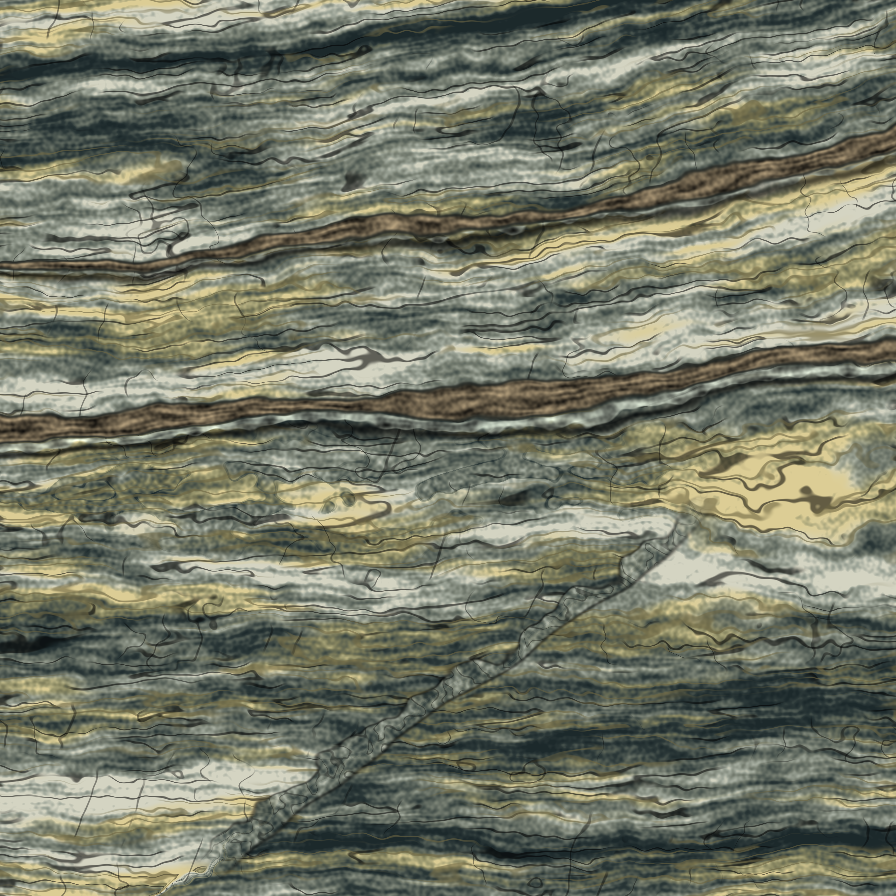
This texture is drawn by a WebGL 1 fragment shader. Its source:

```glsl
precision highp float;
// Layered green-grey marble: wavy strata are bent, then offset along a diagonal fault.
// Stretched gradient noise gives the beds, its zero contours give the dark seams,
// and two brown veins, grey fragments and a crushed fault band lie on top.
uniform vec2 u_resolution;

vec2 gradientAt(vec2 cell) {
  vec3 h = fract(cell.xyx * vec3(0.1031, 0.1030, 0.0973));
  h += dot(h, h.yzx + 33.33);
  float angle = 6.2832 * fract((h.x + h.y) * h.z);
  return vec2(cos(angle), sin(angle));
}

float noise(vec2 p) {
  vec2 i = floor(p), f = p - i, e = vec2(1.0, 0.0);
  vec2 w = f * f * f * (f * (f * 6.0 - 15.0) + 10.0);
  float low = mix(dot(gradientAt(i), f), dot(gradientAt(i + e), f - e), w.x);
  float high = mix(dot(gradientAt(i + e.yx), f - e.yx), dot(gradientAt(i + 1.0), f - 1.0), w.x);
  return 1.5 * mix(low, high, w.y);
}

// Soft bed around a height, and thin line on a zero contour
float bed(float s, float center, float width) {
  float d = (s - center) / width;
  return exp(-d * d);
}
float seam(float n, float width) {
  return 1.0 - smoothstep(width * 0.3, width, abs(n));
}

vec3 stone(float tone) {
  vec3 c = mix(vec3(0.11, 0.16, 0.17), vec3(0.17, 0.22, 0.22), clamp(tone / 0.18, 0.0, 1.0));
  c = mix(c, vec3(0.33, 0.37, 0.34), clamp((tone - 0.18) / 0.18, 0.0, 1.0));
  c = mix(c, vec3(0.47, 0.50, 0.45), clamp((tone - 0.36) / 0.16, 0.0, 1.0));
  c = mix(c, vec3(0.62, 0.65, 0.60), clamp((tone - 0.52) / 0.15, 0.0, 1.0));
  return mix(c, vec3(0.83, 0.83, 0.76), clamp((tone - 0.67) / 0.15, 0.0, 1.0));
}

// Brown streaked vein with dark edges and a ragged pale rim below
vec3 addVein(vec3 c, float d, float halfWidth, float rimWidth, float streak, float rough) {
  float edge = abs(d) - halfWidth;
  float rim = -d - halfWidth;
  c *= 1.0 - 0.65 * bed(rim, rimWidth + 0.005, 0.005);
  float pale = smoothstep(0.001, 0.003, rim) * (1.0 - smoothstep(-0.001, 0.002, rim - rimWidth + 0.008 * rough));
  c = mix(c, vec3(0.60, 0.63, 0.58) * (1.0 + 0.7 * rough + 0.4 * streak), 0.85 * pale);
  vec3 brown = vec3(0.39, 0.345, 0.27) * (1.0 + 0.8 * streak);
  c = mix(c, brown, 1.0 - smoothstep(-0.001, 0.0015, edge));
  return mix(c, vec3(0.13, 0.15, 0.14), 0.75 * bed(edge, 0.0, 0.0018));
}

void main() {
  vec2 p = gl_FragCoord.xy / u_resolution;
  float broad = noise(p * vec2(4.0, 7.0));
  float ripple = noise(p * vec2(15.0, 26.0) + 7.0);
  float rough = noise(p * vec2(48.0, 60.0) + 3.0);
  float grain = noise(vec2(p.x + p.y, p.y - p.x) * 125.0);

  // Fault frame: across is positive on the lower right
  vec2 q = p - vec2(0.505, 0.23);
  float along = dot(q, vec2(0.809, 0.588));
  float across = dot(q, vec2(0.588, -0.809)) + 0.018 * broad + 0.010 * ripple + 0.003 * rough;
  float blur = 0.004 + 0.10 * smoothstep(0.22, 0.5, along);
  float side = smoothstep(-blur, blur, across);

  // Strata height: upper beds rise to the right, the faulted block drops
  float lift = (0.05 * p.x + 0.10 * p.x * p.x) * smoothstep(0.2, 0.95, p.y);
  float s = p.y - lift + 0.015 * broad + 0.006 * ripple + 0.0018 * rough;
  s += 0.07 * side * (1.0 - smoothstep(0.25, 0.58, p.y));

  // Light and dark beds
  float tone = 0.51 + 0.25 * bed(s, 0.965, 0.03) - 0.52 * bed(s, 0.918, 0.013)
    - 0.10 * bed(s, 0.86, 0.04) + 0.14 * bed(s, 0.785, 0.035) + 0.24 * bed(s, 0.655, 0.03)
    + 0.12 * bed(s, 0.565, 0.02) + 0.22 * bed(s, 0.41, 0.07) - 0.18 * bed(s, 0.27, 0.055)
    + mix(0.24, -0.08, side) * bed(s, 0.11, 0.06) - 0.40 * side * bed(s, 0.13, 0.014);
  float thick = noise(vec2(p.x * 1.6, s * 15.0));
  float middle = noise(vec2(p.x * 4.0, s * 42.0) + 11.0);
  float thin = noise(vec2(p.x * 9.0, s * 95.0) + 23.0);
  float streak = noise(vec2(p.x * 24.0, s * 190.0) + 31.0);
  tone += 0.23 * thick + 0.25 * middle + 0.24 * thin + 0.20 * streak + 0.10 * rough + 0.13 * grain;

  // Dark cloudy patches inside the pale beds
  float cloud = noise(vec2(p.x * 6.0, s * 19.0) + 41.0) + 0.25 * rough;
  float cloudy = bed(s, 0.79, 0.04) + bed(s, 0.61, 0.025) + 0.8 * bed(s, 0.40, 0.06);
  tone -= 0.30 * cloudy * smoothstep(0.05, 0.40, cloud);

  // Angular grey fragments in the cream bed
  float lump = noise(vec2(p.x * 11.0, s * 34.0) + 53.0) + 0.25 * rough - 0.13;
  float broken = bed(s, 0.44, 0.05) * (1.0 - smoothstep(0.65, 0.85, p.x));
  tone = mix(tone, 0.40 + 0.16 * rough + 0.24 * grain, 0.85 * broken * smoothstep(0.0, 0.05, lump));
  tone -= 0.20 * broken * seam(lump, 0.06);

  // Ochre staining, strongest in light stone
  float stain = noise(vec2(p.x * 3.0, s * 24.0) + 61.0) + 0.5 * thin - 0.8 * broken * max(lump, 0.0);
  stain += 0.22 * (bed(s, 0.655, 0.035) + bed(s, 0.42, 0.06) + bed(s, 0.25, 0.06));
  float warm = smoothstep(0.0, 0.5, stain) * smoothstep(0.15, 0.60, tone);
  vec3 color = stone(tone) * mix(vec3(1.0), vec3(1.04, 0.97, 0.77), warm);

  // Bedding seams, ochre threads and steep cracks
  float wander = 0.12 * rough;
  float bedding = noise(vec2(p.x * 5.0, s * 62.0) + 71.0 + wander);
  float thread = noise(vec2(p.x * 6.0, s * 78.0) + 83.0 + wander);
  float crack = noise(p * vec2(15.0, 6.0) + 0.3 * ripple + wander);
  color *= 1.0 - 0.55 * seam(bedding, 0.10) * smoothstep(-0.25, 0.20, middle + ripple);
  color = mix(color, vec3(0.43, 0.40, 0.26), 0.60 * seam(thread, 0.12) * smoothstep(-0.20, 0.25, stain));
  color *= 1.0 - 0.40 * seam(crack, 0.03) * smoothstep(0.05, 0.30, cloud + 0.5 * broad);

  // Brown veins
  float swell = noise(vec2(p.x * 4.0, 9.5));
  float fiber = streak + 0.4 * grain;
  color = addVein(color, s - 0.705, 0.006 + 0.006 * swell + 0.007 * p.x, 0.003, fiber, rough);
  color = addVein(color, s - 0.530, 0.011 - 0.010 * swell - 0.004 * p.x, 0.011, fiber, rough);

  // Crushed band along the fault, wider toward the lower left
  float bandEdge = abs(across) - 0.011 + 0.012 * along - 0.007 * ripple - 0.003 * rough;
  float bandMask = 1.0 - smoothstep(0.28, 0.37, abs(along));
  float joints = noise(vec2(along * 50.0, across * 60.0) + 0.5 * rough);
  vec3 rubble = stone(0.45 + 0.20 * joints + 0.18 * rough + 0.22 * grain) * (1.0 - 0.35 * seam(joints, 0.10));
  color = mix(color, rubble, 0.9 * bandMask * (1.0 - smoothstep(-0.001, 0.002, bandEdge)));
  color *= 1.0 - 0.45 * bandMask * bed(bandEdge, 0.001, 0.002);
  gl_FragColor = vec4(clamp(color, 0.0, 1.0), 1.0);
}
```
